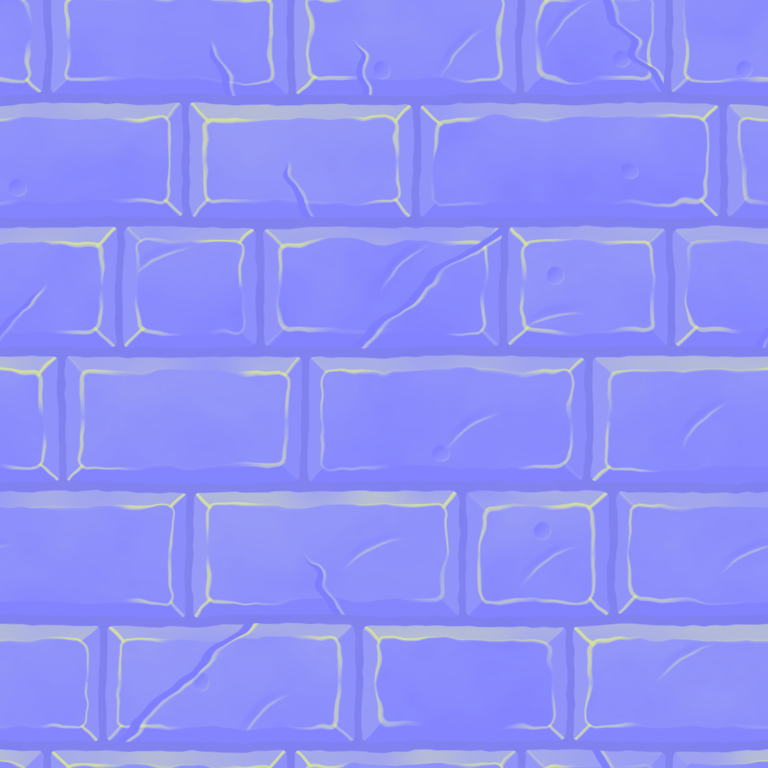
A WebGL 1 fragment shader for this texture map:

```glsl
precision highp float;
uniform vec2 u_resolution;

const float ROWS = 6.0;
const float FIRST_ROW = 0.132;
const float ROW_DRIFT = 0.0095;
const vec2 JOINT = vec2(0.0048, 0.0062);   // half widths
const float BEVEL = 0.019;
const float RIDGE_WIDTH = 0.0032;
const float CRACK_WIDTH = 0.0042;
const float CRACK_SHARE = 0.42;
const float SCRATCH_SHARE = 0.6;
const float DENT_SHARE = 0.36;
const float DENT_RADIUS = 0.011;
const vec4 SIDE_TILT = vec4(0.34, 0.25, 0.72, 0.10);   // left, right, top, bottom
const vec3 FLAT_COLOR = vec3(0.49, 0.49, 1.0);
const vec3 TILT_RANGE = vec3(0.29, 0.33, -0.29);

struct Brick { vec2 pos; vec2 extent; vec2 id; };

float hash(vec2 p) {
  vec3 q = fract(vec3(p.xyx) * 0.1031);
  q += dot(q, q.yzx + 33.33);
  return fract((q.x + q.y) * q.z);
}

float noise(vec2 p, float period) {
  vec2 i = floor(p), f = fract(p);
  f = f * f * (3.0 - 2.0 * f);
  vec2 a = mod(i, period), b = mod(i + 1.0, period);
  return mix(mix(hash(a), hash(vec2(b.x, a.y)), f.x),
             mix(hash(vec2(a.x, b.y)), hash(b), f.x), f.y);
}

float tileNoise(vec2 p, float freq) { return noise(p * freq, freq); }

float fbm(vec2 p, float freq) {
  float sum = 0.0, gain = 0.5;
  for (int i = 0; i < 4; i++) {
    sum += gain * tileNoise(p, freq);
    freq *= 2.0;
    gain *= 0.5;
  }
  return sum / 0.9375;
}

float band(float x, float width, float soft) {
  return 1.0 - smoothstep(width - soft, width + soft, abs(x));
}

float roundBox(vec2 p, vec2 extent, float radius) {
  vec2 q = abs(p) - extent + radius;
  return length(max(q, 0.0)) + min(max(q.x, q.y), 0.0) - radius;
}

float rowTop(float row) {
  return FIRST_ROW + row / ROWS + ROW_DRIFT * sin(6.28319 * (row - 2.7) / ROWS);
}

// Upright joints of one course; a repeated value means three bricks
vec4 seams(float row) {
  if (row < 0.5) return vec4(0.243, 0.542, 0.943, 0.943);
  if (row < 1.5) return vec4(0.156, 0.339, 0.656, 0.874);
  if (row < 2.5) return vec4(0.081, 0.397, 0.766, 0.766);
  if (row < 3.5) return vec4(0.247, 0.602, 0.797, 0.797);
  if (row < 4.5) return vec4(0.135, 0.467, 0.741, 0.741);
  return vec4(0.063, 0.380, 0.677, 0.870);
}

Brick findBrick(vec2 p) {
  float row = floor((p.y - FIRST_ROW) * ROWS);
  if (p.y < rowTop(row)) row -= 1.0;
  else if (p.y >= rowTop(row + 1.0)) row += 1.0;
  float course = mod(row + 0.5, ROWS) - 0.5;
  vec4 s = seams(course), l = fract(p.x - s), r = fract(s - p.x);
  float left = min(min(l.x, l.y), min(l.z, l.w));
  float right = min(min(r.x, r.y), min(r.z, r.w));
  float top = rowTop(row), bottom = rowTop(row + 1.0);
  vec2 id = vec2(floor(fract(p.x - left) * 1000.0 + 0.5), floor(course + 0.5));
  return Brick(vec2(left - right, 2.0 * p.y - top - bottom) * 0.5,
               vec2(left + right, bottom - top) * 0.5, id);
}

// Bevelled sides, with broken bright ridges gathered at the corners
float addBevel(float tilt, Brick b, vec2 p, float soft) {
  vec2 edge = b.extent - abs(b.pos);
  float rough = tileNoise(p, 28.0), patchy = tileNoise(p + 0.37, 14.0);
  float inner = roundBox(b.pos, b.extent - JOINT - BEVEL * (0.75 + 0.5 * rough), 0.012);
  float level = b.pos.y < 0.0 ? SIDE_TILT.z * mix(0.6, 1.1, patchy) : SIDE_TILT.w;
  float side = b.pos.x < 0.0 ? SIDE_TILT.x : SIDE_TILT.y;
  float slope = mix(side, level, smoothstep(-soft, soft, edge.x - edge.y));
  slope *= mix(0.75, 1.1, hash(b.id + 3.0));
  tilt = mix(tilt, slope, smoothstep(-soft, soft, inner));
  float corner = hash(b.id + 11.0 + 5.0 * sign(b.pos));
  float near = 1.0 - smoothstep(0.03, 0.11, max(edge.x, edge.y));
  float ridge = band(inner, RIDGE_WIDTH * (0.3 + 0.7 * rough), 0.0015);
  ridge *= smoothstep(0.25, 0.75, 0.5 * patchy + 0.65 * near * (0.4 + corner));
  float miter = band(edge.x - edge.y, 0.0028, 0.0018) * smoothstep(-0.004, 0.003, inner);
  return tilt + 0.65 * ridge + 0.75 * miter * smoothstep(0.2, 0.7, corner);
}

float addCrack(float tilt, Brick b, float soft) {
  if (hash(b.id + 21.0) > CRACK_SHARE) return tilt;
  float seed = hash(b.id + 22.0), lean = 2.2 * (hash(b.id + 23.0) - 0.6);
  float jag = noise(vec2(b.pos.y * 45.0, seed * 90.0), 512.0) - 0.5;
  float path = (seed - 0.5) * b.extent.x + lean * b.pos.y + 0.022 * jag;
  float s = (b.pos.x - path) / sqrt(1.0 + lean * lean);
  float tip = hash(b.id + 24.0) < 0.55 ? -0.3 : -0.01;
  float width = CRACK_WIDTH * smoothstep(tip, tip + 0.05, b.pos.y);
  float present = smoothstep(0.0, 0.002, width);
  tilt += 0.55 * present * band(s - width - 0.002, 0.002, 0.002) * (0.5 + jag + 0.4);
  return mix(tilt, 0.02, present * band(s, width, soft));
}

float addScratch(float tilt, Brick b) {
  if (hash(b.id + 31.0) > SCRATCH_SHARE) return tilt;
  vec2 o = b.pos - b.extent * (vec2(hash(b.id + 32.0), hash(b.id + 33.0)) - 0.5);
  vec2 dir = normalize(vec2(1.0, -0.3 - 0.8 * hash(b.id + 34.0)));
  float along = dot(o, dir), across = dot(o, vec2(-dir.y, dir.x)) - 4.0 * along * along;
  float taper = 1.0 - smoothstep(0.2, 1.0, abs(along) / 0.05);
  tilt -= 0.08 * taper * band(across + 0.008, 0.004, 0.004);
  return tilt + 0.45 * taper * band(across, 0.0016, 0.0016);
}

float addDent(float tilt, Brick b) {
  if (hash(b.id + 41.0) > DENT_SHARE) return tilt;
  vec2 o = b.pos - b.extent * 1.1 * (vec2(hash(b.id + 42.0), hash(b.id + 43.0)) - 0.5);
  float r = length(o), lit = dot(o, vec2(0.6, 0.8)) / DENT_RADIUS;
  tilt = mix(tilt, 0.14 + 0.2 * lit, 0.8 * band(r, DENT_RADIUS, 0.002));
  return tilt + 0.2 * band(r - DENT_RADIUS, 0.001, 0.0015) * max(lit, 0.0);
}

void main() {
  vec2 p = gl_FragCoord.xy / u_resolution.y;
  p.y = 1.0 - p.y;
  float soft = max(0.0013, 0.8 / u_resolution.y);
  // Hand-cut wobble of the edges
  vec2 wobble = vec2(tileNoise(p, 16.0), tileNoise(p + 0.5, 16.0)) - 0.5;
  vec2 chips = vec2(tileNoise(p, 72.0), tileNoise(p + 0.5, 72.0)) - 0.5;
  Brick b = findBrick(p + 0.005 * wobble + 0.0026 * chips);
  // Brushed face
  float grain = fbm(p + 0.03 * wobble, 12.0);
  float strokes = mix(grain, floor(grain * 9.0) / 9.0, 0.45);
  float tilt = 0.10 + 0.12 * hash(b.id) + 0.2 * (strokes - 0.2);
  tilt -= 0.05 * b.pos.y / b.extent.y;
  tilt = addDent(addScratch(tilt, b), b);
  tilt = addCrack(addBevel(tilt, b, p, soft), b, soft);
  // Recessed joints
  float joint = smoothstep(-soft, soft, roundBox(b.pos, b.extent - JOINT, 0.007));
  tilt = clamp(mix(tilt, 0.01 + 0.08 * grain, joint), 0.0, 1.15);
  vec3 color = FLAT_COLOR + TILT_RANGE * vec3(tilt, tilt, tilt * tilt);
  color.b -= 0.06 * joint;
  gl_FragColor = vec4(color, 1.0);
}
```
